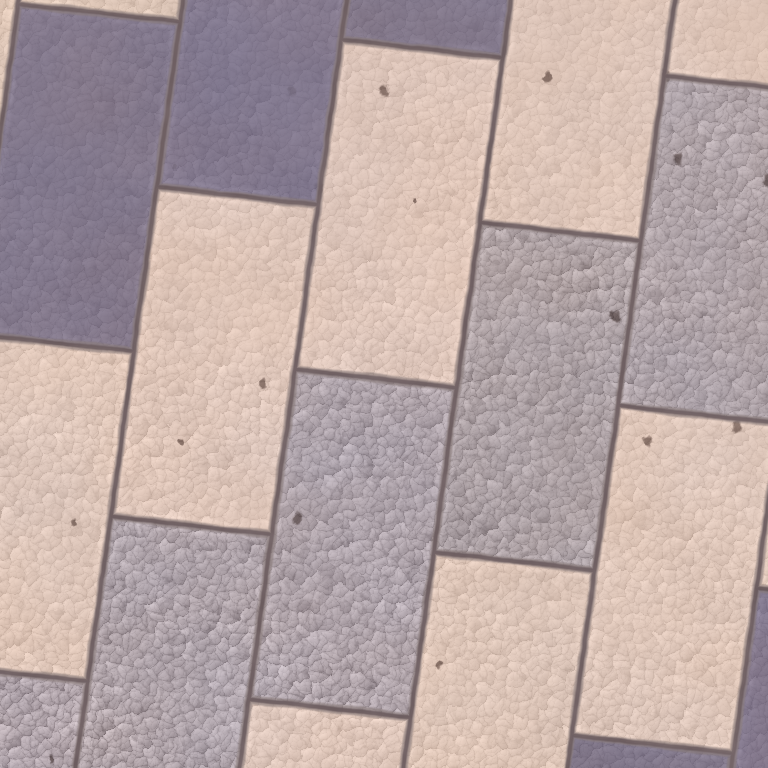
Reproduce this texture procedurally as a Shadertoy shader.

```glsl
const vec3 CREAM = vec3(0.860, 0.765, 0.710);
const vec3 GREY = vec3(0.675, 0.628, 0.645);
const vec3 SLATE = vec3(0.515, 0.473, 0.550);
const vec3 JOINT = vec3(0.430, 0.370, 0.380);
const vec3 BEVEL = vec3(0.600, 0.540, 0.535);
const vec2 BRICK = vec2(0.2135, 0.436);   // width and length of one paver

float hash(vec2 p) {
    vec3 q = fract(p.xyx * vec3(0.1031, 0.1030, 0.0973));
    q += dot(q, q.yzx + 33.33);
    return fract((q.x + q.y) * q.z);
}

vec2 hash2(vec2 p) {
    return vec2(hash(p), hash(p + 57.3));
}

// Cellular noise: offset to nearest point (xy), border gap (z), cell value (w)
vec4 cellular(vec2 p) {
    vec2 base = floor(p), nearest = vec2(0.0), id = base;
    float f1 = 8.0, f2 = 8.0;
    for (int j = -1; j <= 1; j++)
    for (int i = -1; i <= 1; i++) {
        vec2 cell = base + vec2(i, j);
        vec2 offset = cell + hash2(cell) - p;
        float d = length(offset);
        if (d < f1) {
            f2 = f1;
            f1 = d;
            nearest = offset;
            id = cell;
        } else {
            f2 = min(f2, d);
        }
    }
    return vec4(nearest, f2 - f1, hash(id + 19.7));
}

// Layered sines, roughly -1 to 1
float waves(vec2 p) {
    float sum = 0.0, amp = 0.5;
    for (int i = 0; i < 4; i++) {
        sum += amp * sin(p.x + 1.3 * sin(p.y)) * cos(p.y - 0.7 * p.x);
        p = mat2(1.5, 1.1, -1.1, 1.5) * p + 2.7;
        amp *= 0.6;
    }
    return sum;
}

// Chipped stone relief, centred near zero
float stoneGrain(vec2 p, float scale) {
    vec2 q = p * scale + 0.45 * vec2(waves(p * 90.0), waves(p.yx * 90.0 + 4.0));
    vec4 c = cellular(q);
    float crack = 1.0 - smoothstep(0.0, 0.28, c.z);
    return 0.9 * dot(c.xy, vec2(0.6, 0.8)) + 0.5 * (c.w - 0.5) - 0.6 * (crack - 0.35);
}

// Sparse irregular pits, returned as coverage
float pits(vec2 p, float scale) {
    vec2 q = p * scale, cell = floor(q);
    vec2 offset = q - cell - 0.2 - 0.6 * hash2(cell + 8.1);
    offset += 0.025 * vec2(waves(p * 150.0), waves(p.yx * 130.0));
    float radius = mix(0.025, 0.065, hash(cell + 3.3));
    float present = step(0.6, hash(cell + 41.0));
    return present * (1.0 - smoothstep(radius * 0.5, radius, length(offset * vec2(1.2, 0.9))));
}

void mainImage(out vec4 fragColor, in vec2 fragCoord) {
    vec2 p = fragCoord / iResolution.xy;
    p.y = 1.0 - p.y;
    float pixel = 1.0 / iResolution.y;

    // Skewed running bond: every other column slides by half a paver
    vec2 wobble = 0.0012 * vec2(waves(p * 45.0), waves(p * 45.0 + 9.0));
    vec2 skewed = vec2(p.x + 0.14 * p.y - 0.0247, p.y - 0.111 * p.x - 0.0026);
    vec2 uv = (skewed + wobble) / BRICK;
    float column = floor(uv.x);
    float odd = mod(column, 2.0);
    uv.y -= 0.5 * odd;
    vec2 brick = floor(uv);
    vec2 toEdge = (0.5 - abs(fract(uv) - 0.5)) * BRICK;
    float edge = min(toEdge.x, toEdge.y);

    // Diagonal colour bands: slate, cream, grey, cream
    float band = mod(floor((2.0 * brick.y + odd + column) * 0.5 + 0.25), 4.0);
    float isSlate = 1.0 - step(0.5, band);
    float isGrey = 1.0 - step(0.5, abs(band - 2.0));
    float isCream = 1.0 - isSlate - isGrey;
    vec3 color = CREAM * isCream + GREY * isGrey + SLATE * isSlate;

    // Tint per paver and slow mottling
    float tint = hash(brick + 12.0) - 0.5;
    color += tint * vec3(0.015, 0.012, 0.030);
    color += 0.016 * waves(p * 14.0) + vec3(0.010, 0.0, -0.012) * waves(p * 8.0 + 3.0);

    // Rough surface, coarser towards the near left side
    float roughness = 0.072 * isCream + 0.125 * isGrey + 0.045 * isSlate;
    roughness *= 0.75 + 0.35 * p.y - 0.2 * p.x + 0.25 * waves(p * 11.0 + 6.0);
    color += roughness * (stoneGrain(p, 74.0) + 0.35 * stoneGrain(p + 3.0, 150.0));

    // Pits, worn rims and joints
    color = mix(color, color * vec3(0.62, 0.58, 0.57), pits(p, 6.5) * (1.0 - 0.8 * isSlate));
    float rim = smoothstep(0.004, 0.008, edge) * (1.0 - smoothstep(0.008, 0.014, edge));
    color += 0.035 * rim * (0.6 + waves(p * 60.0));
    float bevelWidth = 0.0058 + 0.0015 * waves(p * 30.0 + 5.0);
    float bevel = 1.0 - smoothstep(bevelWidth - 0.0025, bevelWidth + pixel, edge);
    color = mix(color, mix(BEVEL, color * 0.85, 0.4), bevel);
    float joint = 1.0 - smoothstep(0.0012, 0.0030 + pixel, edge);
    color = mix(color, JOINT + 0.03 * waves(p * 40.0), joint * 0.92);

    fragColor = vec4(clamp(color, 0.0, 1.0), 1.0);
}
```
